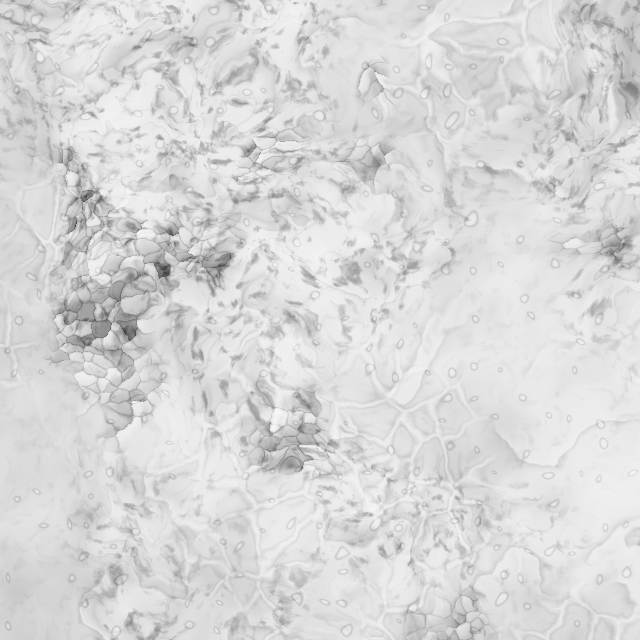
A Shadertoy shader for this texture map:

```glsl
const float BASE_TONE = 0.892;
const float CLOUD_SCALE = 4.0;
const float CLOUD_DEPTH = 0.21;
const float MOTTLE_SCALE = 17.0;
const float MOTTLE_DEPTH = 0.19;
const float FLAKE_SCALE = 9.0;
const float FLAKE_DEPTH = 0.10;
const float VEIN_SCALE = 30.0;
const float VEIN_DEPTH = 0.07;
const float GRIT_SCALE = 75.0;
const float GRIT_DEPTH = 0.26;
const float WEB_SCALE = 15.0;
const float WEB_LIGHT = 0.07;
const float CRUST_SCALE = 6.5;
const float CHUNK_SCALE = 50.0;
const float PEBBLE_SCALE = 25.0;
const float PEBBLE_SHARE = 0.42;
const float SOFT_WHITE = 0.915;

float hash(vec2 p) {
    return fract(sin(dot(p, vec2(127.1, 311.7))) * 43758.5453);
}

vec2 hash2(vec2 p) {
    return vec2(hash(p), hash(p + 37.3));
}

float noise(vec2 p) {
    vec2 i = floor(p), f = fract(p);
    f = f * f * (3.0 - 2.0 * f);
    return mix(mix(hash(i), hash(i + vec2(1, 0)), f.x),
               mix(hash(i + vec2(0, 1)), hash(i + vec2(1, 1)), f.x), f.y);
}

float fbm(vec2 p) {
    float sum = 0.0, amp = 0.516;
    for (int k = 0; k < 5; k++) {
        sum += amp * noise(p);
        p = mat2(1.6, 1.2, -1.2, 1.6) * p + 11.7;
        amp *= 0.5;
    }
    return sum;
}

// Offset to the nearest cell centre, distance gap at the border, cell id
vec4 cells(vec2 p) {
    vec2 base = floor(p), nearest = vec2(0.0);
    float d1 = 9.0, d2 = 9.0, id = 0.0;
    for (int y = -1; y <= 1; y++)
    for (int x = -1; x <= 1; x++) {
        vec2 cell = base + vec2(x, y);
        vec2 r = cell + hash2(cell) - p;
        float d = length(r);
        if (d < d1) { d2 = d1; d1 = d; nearest = r; id = hash(cell + 5.1); }
        else d2 = min(d2, d);
    }
    return vec4(nearest, d2 - d1, id);
}

// Broken ledge: shadow below the contour, pale rim above it
float ledge(vec2 p) {
    float n = noise(p) * 0.75 + noise(p * 2.7 + 4.0) * 0.25 - 0.5;
    float side = smoothstep(-0.012, 0.012, n);
    return mix(-exp(n / 0.035), 0.45 * exp(-n / 0.05), side);
}

// Small rounded grains with a dark outline
float pebbles(vec2 p) {
    vec2 cell = floor(p);
    vec2 r = fract(p) - mix(vec2(0.28), vec2(0.72), hash2(cell));
    float angle = 6.283 * hash(cell + 9.2);
    r = mat2(cos(angle), sin(angle), -sin(angle), cos(angle)) * r;
    r.x *= mix(0.6, 1.0, hash(cell + 3.3));
    float radius = mix(0.06, 0.16, hash(cell + 1.7));
    float d = length(r) - radius;
    float ring = exp(-d * d / 0.0016);
    float body = smoothstep(0.03, -0.03, d);
    return step(hash(cell + 6.4), PEBBLE_SHARE) * (0.035 * body - 0.11 * ring);
}

void mainImage(out vec4 fragColor, in vec2 fragCoord) {
    vec2 uv = fragCoord / min(iResolution.x, iResolution.y);

    // Bend the plane at a broad and a ragged fine scale
    vec2 p = uv + 0.13 * (vec2(fbm(uv * 5.0), fbm(uv * 5.0 + 17.0)) - 0.5);
    vec2 q = p + 0.022 * (vec2(fbm(uv * 28.0), fbm(uv * 28.0 + 31.0)) - 0.5);
    vec2 slant = mat2(0.85, 0.35, -0.5, 0.75) * q;

    // Clouds and mottling
    float rough = smoothstep(0.38, 0.66, fbm(p * 5.0 + 50.0));
    float tone = BASE_TONE + CLOUD_DEPTH * (fbm(p * CLOUD_SCALE) - 0.5);
    tone += MOTTLE_DEPTH * (fbm(slant * MOTTLE_SCALE) - 0.5) * mix(0.5, 1.2, rough);

    // Flake ledges at two sizes
    float broken = smoothstep(0.4, 0.65, noise(uv * 13.0 + 8.0));
    tone += FLAKE_DEPTH * broken * ledge(slant * FLAKE_SCALE);
    tone += 0.8 * FLAKE_DEPTH * (1.0 - broken) * rough * ledge(slant * FLAKE_SCALE * 2.3 + 20.0);

    // Fine dark veins and grit
    float vein = 1.0 - abs(2.0 * noise(slant * VEIN_SCALE) - 1.0);
    tone -= VEIN_DEPTH * rough * pow(vein, 7.0);
    float grit = smoothstep(0.48, 0.85, fbm(q * GRIT_SCALE));
    tone -= GRIT_DEPTH * grit * mix(0.15, 1.0, rough);

    // Pale raised web with a faint shadow beside it
    float border = cells(q * WEB_SCALE).z;
    float webMask = smoothstep(0.52, 0.68, fbm(uv * 4.5 + 70.0));
    tone += WEB_LIGHT * webMask * (exp(-border / 0.06) - 0.7 * exp(-pow((border - 0.17) / 0.06, 2.0)));

    // Loose pebbles
    tone += pebbles(uv * PEBBLE_SCALE + 0.4 * (noise(uv * 40.0) - 0.5));

    // Crumbled crust: faceted chunks, gaps and deep pits
    float field = fbm(p * CRUST_SCALE + 90.0);
    float crust = smoothstep(0.6, 0.7, field);
    vec4 chunk = cells(q * CHUNK_SCALE * vec2(0.8, 1.0));
    float facet = 0.20 * (chunk.w - 0.58) + 0.10 * dot(chunk.xy, vec2(0.6, -0.8));
    float gap = 1.0 - smoothstep(0.0, 0.22, chunk.z);
    float pit = smoothstep(0.66, 0.76, field) * smoothstep(0.6, 0.9, hash(vec2(chunk.w, 2.0)));
    tone += crust * (facet - 0.03 - 0.13 * gap - 0.22 * pit);

    // Compress the highlights
    tone -= 0.6 * max(tone - SOFT_WHITE, 0.0);
    fragColor = vec4(vec3(clamp(tone, 0.2, 1.0)), 1.0);
}
```
